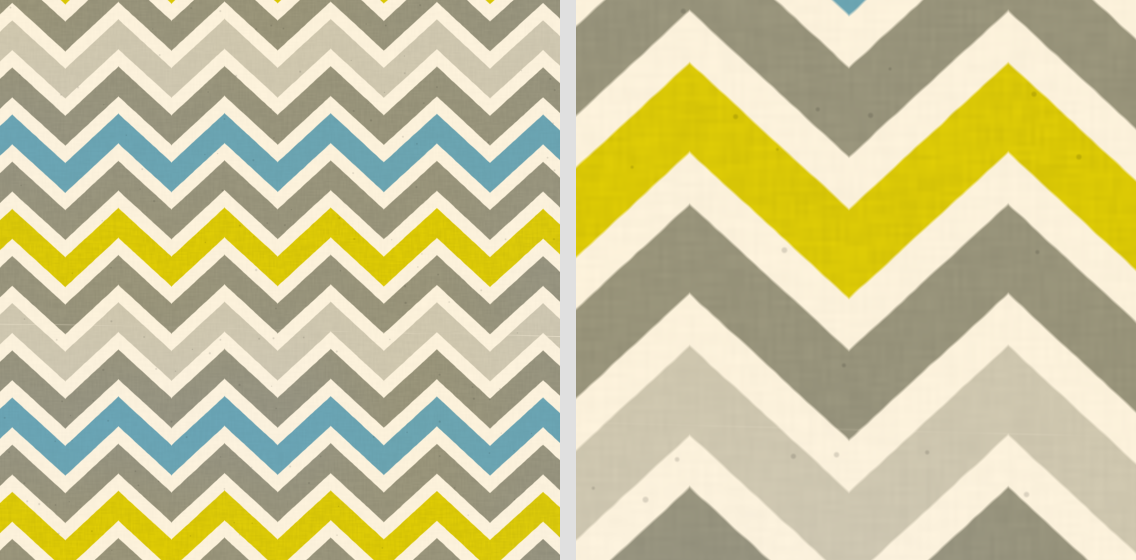
Left, the full canvas; right, a detail of the centre.
A WebGL 1 fragment shader for this pattern:

```glsl
precision highp float;

uniform vec2 u_resolution;

// Chevron geometry, in canvas widths
const float PERIOD = 0.1896;
const float FIRST_PEAK_X = 0.0218;
const float FIRST_PEAK_Y = 0.0338;   // measured down from the top edge
const float AMPLITUDE = 0.0872;
const float PITCH = 0.0842;
const float DUTY = 0.632;            // coloured share of each pitch
const float BOW = 0.011;             // sag of the cloth towards its sides
const float EDGE_SOFTNESS = 0.0011;
const float EDGE_WOBBLE = 0.0008;

// Cloth wear
const float WEAVE_STRENGTH = 0.065;
const float TINT_STRENGTH = 0.035;
const float FLECK_CELLS = 34.0;
const float FLECK_CHANCE = 0.13;
const float CREASE_Y = 0.578;
const float CREASE_SLOPE = 0.022;
const float CREASE_WIDTH = 0.0011;

const vec3 CREAM = vec3(0.985, 0.945, 0.860);
const vec3 GREY = vec3(0.590, 0.575, 0.485);
const vec3 STONE = vec3(0.805, 0.775, 0.685);
const vec3 BLUE = vec3(0.415, 0.640, 0.695);
const vec3 YELLOW = vec3(0.850, 0.780, 0.030);

float hash(vec2 p) {
  vec3 q = fract(vec3(p.xyx) * 0.1031);
  q += dot(q, q.yzx + 33.33);
  return fract((q.x + q.y) * q.z);
}

float noise(vec2 p) {
  vec2 cell = floor(p);
  vec2 f = fract(p);
  f = f * f * (3.0 - 2.0 * f);
  float low = mix(hash(cell), hash(cell + vec2(1.0, 0.0)), f.x);
  float high = mix(hash(cell + vec2(0.0, 1.0)), hash(cell + 1.0), f.x);
  return mix(low, high, f.y);
}

// Every other stripe is grey; the rest cycle through three accents
vec3 stripeColor(float index) {
  float k = mod(index, 6.0);
  if (mod(k, 2.0) > 0.5) return GREY;
  if (k < 1.0) return STONE;
  return k < 3.0 ? BLUE : YELLOW;
}

vec3 chevrons(vec2 p, float pixel) {
  float zigzag = 2.0 * abs(fract((p.x - FIRST_PEAK_X) / PERIOD + 0.5) - 0.5);
  float sag = BOW * (p.x - 0.5) * (p.x - 0.5);
  float wobble = EDGE_WOBBLE * (noise(p * 140.0) - 0.5);
  float row = (p.y - FIRST_PEAK_Y - AMPLITUDE * zigzag - sag + wobble) / PITCH;
  row += 0.5 * (1.0 - DUTY);

  // Distance across the slanted edge
  float slope = 2.0 * AMPLITUDE / PERIOD;
  float dist = (abs(fract(row) - 0.5) - 0.5 * DUTY) * PITCH / sqrt(1.0 + slope * slope);
  float soft = max(EDGE_SOFTNESS, 0.8 * pixel);
  return mix(stripeColor(floor(row)), CREAM, smoothstep(-soft, soft, dist));
}

// Crossing threads of uneven thickness
float weave(vec2 p) {
  float warp = noise(p * vec2(370.0, 70.0));
  float weft = noise(p * vec2(70.0, 370.0) + 51.0);
  return 0.5 * (warp + weft) - 0.5;
}

// Small dark specks scattered one per cell
float flecks(vec2 p, float pixel) {
  vec2 grid = p * FLECK_CELLS;
  vec2 cell = floor(grid);
  vec2 center = 0.2 + 0.6 * vec2(hash(cell + 7.0), hash(cell + 19.0));
  float radius = mix(0.025, 0.06, hash(cell + 31.0));
  float soft = max(0.03, pixel * FLECK_CELLS);
  float spot = 1.0 - smoothstep(radius - soft, radius + soft, length(fract(grid) - center));
  return spot * step(hash(cell), FLECK_CHANCE);
}

// Faint pale fold line, strongest near both sides
float crease(vec2 p, float pixel) {
  float lineY = CREASE_Y + CREASE_SLOPE * p.x + 0.003 * (noise(vec2(p.x * 7.0, 3.0)) - 0.5);
  float width = max(CREASE_WIDTH, pixel);
  float strength = mix(0.12, 0.45, smoothstep(0.15, 0.4, abs(p.x - 0.45)));
  return strength * (1.0 - smoothstep(0.0, width, abs(p.y - lineY))) * noise(p * 25.0 + 9.0);
}

void main() {
  vec2 p = gl_FragCoord.xy / u_resolution;
  p.y = 1.0 - p.y;
  float pixel = 1.0 / min(u_resolution.x, u_resolution.y);

  vec3 color = chevrons(p, pixel);

  // Pale cloth hides its threads more than the inked areas
  float ink = 1.0 - smoothstep(0.4, 0.85, color.b) * 0.65;
  color *= 1.0 + WEAVE_STRENGTH * ink * weave(p);

  // Slow drift between warm and cool dye
  float drift = noise(p * 4.0 + 2.0) - 0.5;
  color += TINT_STRENGTH * ink * drift * vec3(0.4, 0.1, -1.0);

  color *= 1.0 - 0.13 * flecks(p, pixel);
  color = mix(color, CREAM, crease(p, pixel));
  gl_FragColor = vec4(clamp(color, 0.0, 1.0), 1.0);
}
```
